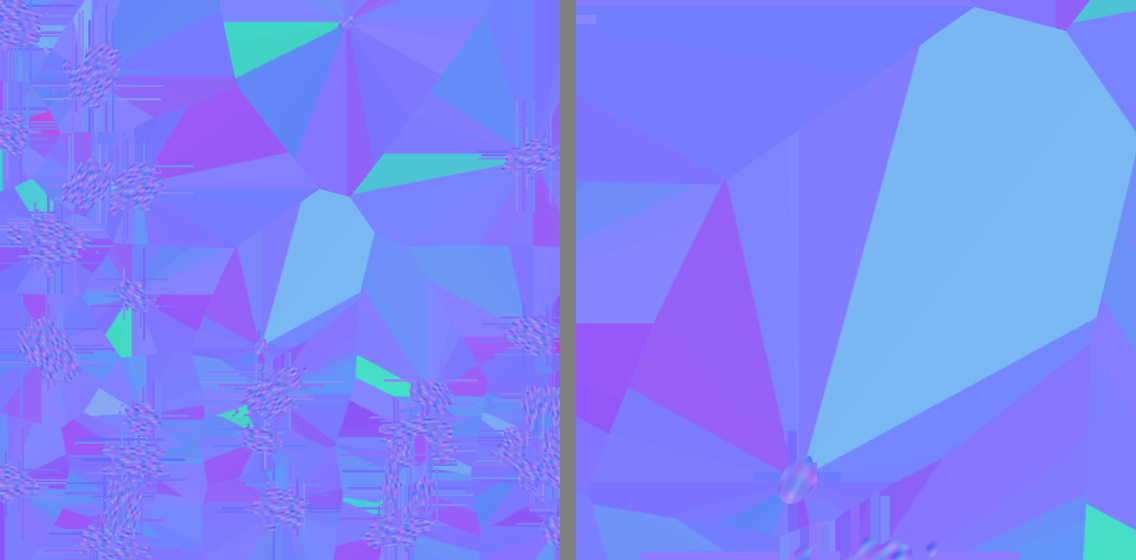
Left: the whole. Right: its middle third, enlarged.
A Shadertoy shader for this texture map:

```glsl
// Faceted normal map: flat shards fan out from scattered rough hubs.
// Each hub carries a ring of sites; the Voronoi cells of all sites form the
// shards, and fine streaks and grainy islands cover the hubs themselves.

const int HUBS = 27;
const int SITES = 12;
const float TAU = 6.2832;
const vec3 FLAT_BLUE = vec3(0.49, 0.49, 1.0);

struct Site { vec2 pos; vec2 hub; float radius; float id; };

float hash(float n) { return fract(sin(n * 12.9898 + 4.1) * 43758.5); }
vec2 hash2(float n) { return vec2(hash(n), hash(n + 57.3)); }

float noise(vec2 p) {
    vec2 i = floor(p), f = fract(p);
    f = f * f * (3.0 - 2.0 * f);
    float n = i.x + i.y * 157.0;
    return mix(mix(hash(n), hash(n + 1.0), f.x),
               mix(hash(n + 157.0), hash(n + 158.0), f.x), f.y);
}

// Dense bands along the bottom and left, a few hubs elsewhere
vec2 hubCenter(int i) {
    float k = float(i);
    vec2 s = fract(vec2(0.7549, 0.5698) * k + vec2(0.2, 0.0));
    if (i < 15) return vec2(s.x, 0.02 + 0.28 * s.y);
    if (i < 23) return vec2(0.3 * s.x, 0.3 + 0.68 * s.y);
    if (i < 25) return vec2(0.95, 0.4 + 0.32 * (k - 23.0));
    return i == 25 ? vec2(0.62, 0.96) : vec2(0.465, 0.38);
}

float hubRadius(int i) {
    return i < 25 ? 0.028 + 0.026 * hash(float(i) + 9.0) : 0.011;
}

// Ring flattened on four sides, so some shards run parallel to the axes
Site makeSite(int i, int j, vec2 hub, float radius) {
    float id = float(i * 13 + j);
    float a = (float(j) + 0.85 * hash(id)) * TAU / float(SITES);
    vec2 ring = clamp(vec2(cos(a), sin(a)), -0.92, 0.92);
    return Site(hub + ring * radius, hub, radius, id);
}

// Uneven share of tilts: mostly flat, rarely steep
vec3 shardColor(float id) {
    float t = fract(id * 0.618034 + 0.387);
    vec3 c = FLAT_BLUE;
    if (t > 0.57 && t < 0.75) c = vec3(0.41, 0.56, 0.97);
    else if (t >= 0.75 && t < 0.89) c = vec3(0.57, 0.38, 0.97);
    else if (t >= 0.89 && t < 0.912) c = vec3(0.49, 0.69, 0.95);
    else if (t >= 0.912 && t < 0.93) c = vec3(0.28, 0.78, 0.84);
    else if (t >= 0.95 && t < 0.963) c = vec3(0.27, 0.84, 0.77);
    else if (t >= 0.963 && t < 0.98) c = vec3(0.72, 0.28, 0.88);
    return c + vec3(hash2(id + 3.0) - 0.5, 0.0) * 0.08;
}

// Thin rows of unequal reach beside a hub
vec3 addStreaks(vec3 c, vec2 q, float radius, float seed, float px) {
    float height = 0.006;
    float row = floor(q.y / height), f = fract(q.y / height);
    float key = row + seed * 31.0;
    float reach = radius * (0.8 + 2.2 * hash(key));
    float soft = px / height;
    float mask = smoothstep(0.0, soft, f) * smoothstep(0.0, soft, 1.0 - f);
    mask *= smoothstep(-px, px, reach - abs(q.x));
    mask *= step(abs(row * height), radius) * step(0.5, hash(key + 5.0));
    vec2 tilt = (hash2(key + 8.0) - 0.5) * 0.16;
    return mix(c, FLAT_BLUE + vec3(tilt, -0.01), mask);
}

// Ragged grainy island with fine directional ripples
vec3 addIsland(vec3 c, vec2 q, float radius, float seed) {
    float a = hash(seed) * TAU;
    vec2 r = mat2(cos(a), sin(a), -sin(a), cos(a)) * q;
    float ragged = noise(q * 45.0 + seed) + 0.5 * noise(q * 130.0 + seed);
    float d = length(r * vec2(0.8, 1.2)) / radius + 0.8 * (ragged - 0.75);
    vec2 g = r * vec2(110.0, 210.0) + 40.0;
    float n = noise(g);
    vec2 slope = vec2(noise(g + vec2(0.5, 0.0)), noise(g + vec2(0.0, 0.5))) - n;
    vec3 grain = vec3(0.52, 0.49, 0.96) + vec3(slope * 0.32, 0.0);
    return mix(c, grain, 1.0 - smoothstep(0.95, 1.02, d));
}

vec3 shade(Site s, vec2 p, float px) {
    vec3 c = shardColor(s.id);
    // A faint crease splits each shard outward from its site
    vec2 axis = normalize(s.pos - s.hub), q = p - s.pos;
    float side = clamp((axis.x * q.y - axis.y * q.x) / px, -1.0, 1.0);
    c.xy += side * 0.02 * (hash2(s.id + 21.0) - 0.5);
    q = p - s.hub;
    float seed = floor(s.id / 13.0);
    c = addStreaks(c, q, s.radius, seed, px);
    c = addStreaks(c, q.yx, s.radius, seed + 40.0, px);
    return addIsland(c, q, s.radius, seed);
}

void mainImage(out vec4 fragColor, in vec2 fragCoord) {
    vec2 p = fragCoord / iResolution.xy;
    float px = 1.0 / min(iResolution.x, iResolution.y);
    Site near = Site(vec2(9.0), vec2(9.0), 1.0, 0.0), next = near;
    float d1 = 50.0, d2 = 60.0;

    // Two closest sites, skipping hubs that are out of reach
    for (int i = 0; i < HUBS; i++) {
        vec2 hub = hubCenter(i);
        float radius = hubRadius(i);
        float gap = max(distance(p, hub) - radius * 1.1, 0.0);
        if (gap * gap > d2) continue;
        for (int j = 0; j < SITES; j++) {
            Site s = makeSite(i, j, hub, radius);
            float d = dot(p - s.pos, p - s.pos);
            if (d < d1) { next = near; d2 = d1; near = s; d1 = d; }
            else if (d < d2) { next = s; d2 = d; }
        }
    }

    // Blend across the shared edge for about one pixel
    float edge = (d2 - d1) / (2.0 * distance(near.pos, next.pos) + 0.00001);
    vec3 color = shade(near, p, px);
    if (edge < px) color = mix(shade(next, p, px), color, 0.5 + 0.5 * edge / px);
    fragColor = vec4(color, 1.0);
}
```
